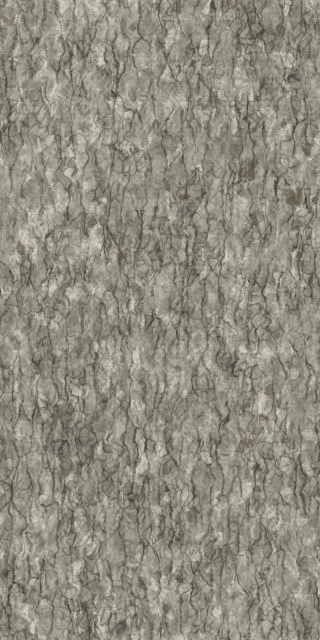
This texture is drawn by a WebGL 2 fragment shader. Its source:

```glsl
#version 300 es
precision highp float;
// Weathered grey tree bark: upright cracked plates, furrows, pale lichen and grain.

uniform vec2 u_resolution;
out vec4 fragColor;

const vec2 PLATE_SCALE = vec2(23.0, 7.0);    // large plates per canvas width
const vec2 FLAKE_SCALE = vec2(46.0, 25.0);   // small flakes per canvas width
const vec2 FURROW_SCALE = vec2(19.0, 2.6);
const float PLATE_CRACK = 0.0030;            // half widths
const float FLAKE_CRACK = 0.0020;
const float WARP = 0.036;
const float BASE_TONE = 0.588;
const float BROAD_CONTRAST = 0.09;
const float FIBRE_CONTRAST = 0.30;
const float GRAIN_CONTRAST = 0.20;
const float PLATE_DEPTH = 0.16;
const float FLAKE_DEPTH = 0.12;
const float FURROW_DEPTH = 0.10;
const float LICHEN_LIFT = 0.11;
const vec3 HOLLOW_TINT = vec3(0.38, 0.345, 0.28);

float hash(vec2 p) {
  return fract(sin(dot(p, vec2(127.1, 311.7))) * 43758.5453);
}

vec2 hash2(vec2 p) {
  return vec2(hash(p), hash(p + vec2(37.3, 17.9)));
}

float noise(vec2 p) {
  vec2 cell = floor(p), f = fract(p);
  f = f * f * (3.0 - 2.0 * f);
  float low = mix(hash(cell), hash(cell + vec2(1, 0)), f.x);
  float high = mix(hash(cell + vec2(0, 1)), hash(cell + vec2(1, 1)), f.x);
  return mix(low, high, f.y);
}

float fbm(vec2 p) {
  float sum = 0.0, amplitude = 0.533;
  for (int i = 0; i < 4; i++) {
    sum += amplitude * noise(p);
    p = p * 2.03 + vec2(11.7, 5.3);
    amplitude *= 0.5;
  }
  return sum;
}

// Stretched Voronoi: x = border distance in canvas units, y = cell value,
// z = sideways component of the direction to the nearest border.
vec3 cracks(vec2 p, vec2 scale) {
  vec2 q = p * scale, home = floor(q), f = fract(q);
  vec2 nearCell = vec2(0), nearPoint = vec2(0);
  float best = 1e3;
  for (int y = -1; y <= 1; y++)
    for (int x = -1; x <= 1; x++) {
      vec2 cell = vec2(x, y);
      vec2 r = cell + hash2(home + cell) - f;
      if (dot(r, r) < best) {
        best = dot(r, r);
        nearCell = cell;
        nearPoint = r;
      }
    }
  float border = 1e3, side = 0.0;
  for (int y = -2; y <= 2; y++)
    for (int x = -2; x <= 2; x++) {
      vec2 cell = nearCell + vec2(x, y);
      vec2 r = cell + hash2(home + cell) - f;
      vec2 across = r - nearPoint;
      if (dot(across, across) < 1e-5) continue;
      vec2 slope = across * scale;
      float d = dot(0.5 * (r + nearPoint), across) / length(slope);
      if (d < border) {
        border = d;
        side = slope.x / length(slope);
      }
    }
  return vec3(border, hash(home + nearCell + 71.0), side);
}

float line(float d, float halfWidth, float pixel) {
  return 1.0 - smoothstep(halfWidth * 0.3, halfWidth + pixel, d);
}

void main() {
  float pixel = 1.0 / u_resolution.x;
  vec2 p = gl_FragCoord.xy * pixel;

  // Ragged plate outlines
  vec2 bend = vec2(fbm(p * vec2(33, 24)), fbm(p * vec2(29, 25) + 40.0)) - 0.5;
  vec2 w = p + WARP * bend;
  vec3 plate = cracks(w, PLATE_SCALE);
  vec3 flake = cracks(w + 0.015 * bend.yx + 3.7, FLAKE_SCALE);

  // Broad patches, upright fibre and fine grain
  float broad = fbm(p * vec2(5.0, 2.6) + 9.0);
  float fibre = fbm(w * vec2(62, 30) + 21.0);
  float grain = 0.6 * noise(p * 240.0) + 0.4 * noise(p * vec2(150, 115) + 60.0);
  float tone = BASE_TONE + BROAD_CONTRAST * (broad - 0.5)
    + FIBRE_CONTRAST * (fibre - 0.5) + GRAIN_CONTRAST * (grain - 0.5)
    + 0.05 * (plate.y - 0.5) + 0.06 * (flake.y - 0.5);

  // Pale lichen in small ragged scabs, loosely gathered
  float colony = fbm(p * vec2(8, 4.5) + 83.0);
  float crust = fbm(w * vec2(38, 22) + 130.0) + 0.16 * (flake.y - 0.5);
  float lichen = smoothstep(0.56, 0.66, crust + 0.35 * (colony - 0.5));
  tone += LICHEN_LIFT * lichen * (0.6 + 0.8 * (grain - 0.2));

  // Lit plate rims and cracks of uneven strength, deepest when upright
  float rim = smoothstep(0.010, 0.003, plate.x);
  tone -= 0.03 * rim * plate.z;
  float plateGate = smoothstep(0.3, 0.65, noise(p * vec2(27, 14) + 15.0));
  float flakeGate = smoothstep(0.35, 0.70, noise(p * vec2(23, 15) + 55.0));
  float upright = mix(0.55, 1.0, abs(plate.z));
  float width = PLATE_CRACK * mix(0.5, 1.5, fibre);
  tone -= PLATE_DEPTH * upright * mix(0.3, 1.0, plateGate) * line(plate.x, width, pixel);
  tone -= FLAKE_DEPTH * mix(0.1, 1.0, flakeGate) * line(flake.x, FLAKE_CRACK, pixel);

  // Long furrows and scattered brown hollows
  float ridge = abs(noise(w * FURROW_SCALE + 200.0) - 0.5);
  float furrowGate = smoothstep(0.45, 0.75, noise(p * vec2(13, 5) + 33.0));
  tone -= FURROW_DEPTH * furrowGate * (1.0 - smoothstep(0.01, 0.055, ridge));
  float hollow = smoothstep(0.68, 0.78, fbm(w * vec2(29, 13) + 310.0));

  tone = clamp(tone, 0.29, 0.80);
  vec3 colour = vec3(tone * 1.02, tone, tone - 0.048);
  colour = mix(colour, HOLLOW_TINT + 0.2 * (grain - 0.5), 0.7 * hollow);
  fragColor = vec4(colour, 1.0);
}
```
